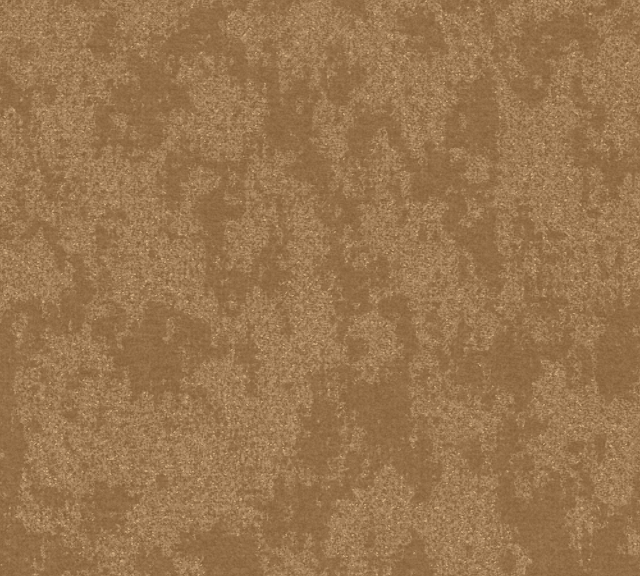
Reproduce this texture procedurally as a Shadertoy shader.

```glsl
const vec3 BRONZE = vec3(0.565, 0.424, 0.274);
const vec3 SAND = vec3(0.627, 0.489, 0.338);
const vec3 GLINT = vec3(0.86, 0.72, 0.55);

float hash(vec2 p) {
    return fract(sin(dot(p, vec2(127.1, 311.7))) * 43758.5453);
}

float valueNoise(vec2 p) {
    vec2 cell = floor(p);
    vec2 f = fract(p);
    f = f * f * (3.0 - 2.0 * f);
    float low = mix(hash(cell), hash(cell + vec2(1.0, 0.0)), f.x);
    float high = mix(hash(cell + vec2(0.0, 1.0)), hash(cell + 1.0), f.x);
    return mix(low, high, f.y);
}

float fbm(vec2 p, int octaves, float gain) {
    float sum = 0.0, total = 0.0, weight = 1.0;
    for (int i = 0; i < octaves; i++) {
        sum += weight * valueNoise(p);
        total += weight;
        weight *= gain;
        p = p * 2.03 + vec2(17.3, 9.1);
    }
    return sum / total;
}

// Ragged worn areas, drawn out along warp and weft: 0 is bare, 1 is coated
float wornPatches(vec2 uv, float threshold, float softness) {
    float field = fbm(uv * vec2(17.0, 12.0) + 3.7, 5, 0.78);
    field += 0.14 * (valueNoise(uv * vec2(130.0, 30.0)) - 0.5);
    field += 0.12 * (valueNoise(uv * vec2(32.0, 150.0) + 40.0) - 0.5);
    return smoothstep(threshold - softness, threshold + softness, field);
}

// Fine signed granulation from two scales turned against each other
float granulation(vec2 uv, float density) {
    vec2 turned = mat2(0.8, 0.6, -0.6, 0.8) * uv;
    float coarse = valueNoise(turned * density);
    float fine = valueNoise(uv * density * 1.5 + 61.0);
    return 0.5 * (coarse + fine) - 0.5;
}

// Scattered soft flecks, one possible in each cell
float flecks(vec2 uv, float density, float chance) {
    vec2 p = uv * density;
    vec2 cell = floor(p);
    vec2 center = 0.35 + 0.3 * vec2(hash(cell + 5.1), hash(cell + 8.6));
    vec2 offset = fract(p) - center;
    float tilt = hash(cell + 2.9) - 0.5;
    offset.y += tilt * offset.x;
    float present = step(1.0 - chance, hash(cell + 19.4));
    return present * (1.0 - smoothstep(0.12, 0.5, length(offset * vec2(0.9, 1.2))));
}

void mainImage(out vec4 fragColor, in vec2 fragCoord) {
    vec2 uv = fragCoord / iResolution.y;

    // Coating over the bare cloth
    float coat = wornPatches(uv, 0.478, 0.055);
    vec3 color = mix(BRONZE, SAND, coat);

    // Broken weave threads and broad tonal drift
    float weft = valueNoise(uv * vec2(70.0, 260.0) + 12.0) - 0.5;
    float drift = fbm(uv * vec2(5.0, 3.0) + 30.0, 3, 0.5) - 0.5;
    color += 0.035 * weft * (1.0 - 0.6 * coat) + 0.02 * drift;

    // Grain is strong on the coating and faint on the cloth
    color += granulation(uv, 300.0) * mix(0.11, 0.30, coat);

    // Bright glints gather on the coating
    float sparkle = flecks(uv, 190.0, 0.06) + flecks(uv + 2.3, 140.0, 0.018);
    color = mix(color, GLINT, min(sparkle, 1.0) * mix(0.08, 0.75, coat));

    fragColor = vec4(clamp(color, 0.0, 1.0), 1.0);
}
```
